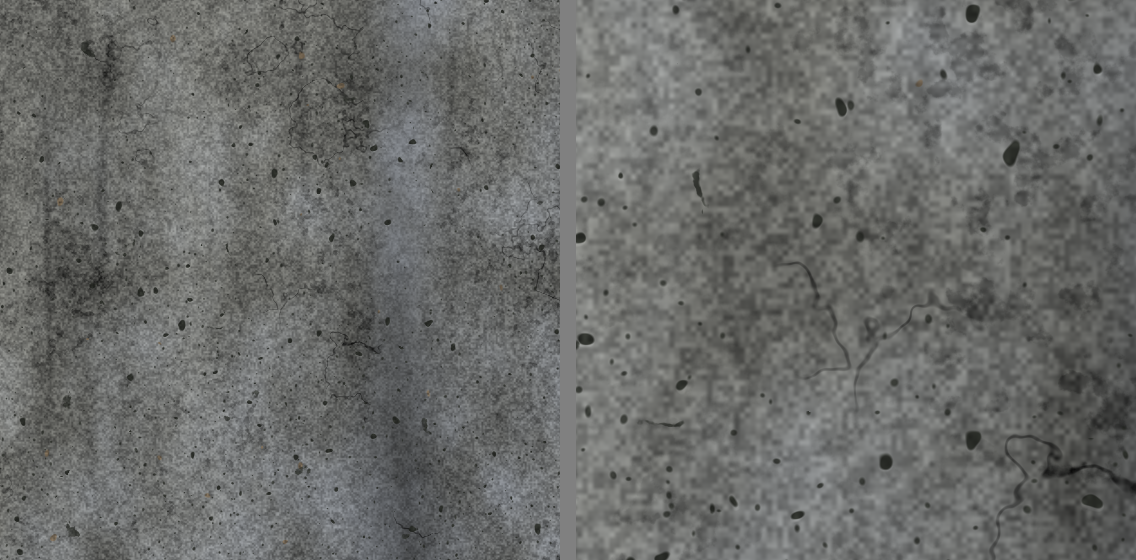
Left, the full canvas; right, a detail of the centre.
Give the GLSL for this texture, as a WebGL 1 fragment shader.

```glsl
precision highp float;
// Weathered bare concrete: vertical stains, sandy grain, air pits, hairline cracks and ochre pebbles.
uniform vec2 u_resolution;

const float BASE_TONE = 0.425;
const float STREAK_GAIN = 0.23;
const float BLOTCH_GAIN = 0.27;
const float SAND_GAIN = 0.17;
const float GRIT_GAIN = 0.11;
const float SPECK_DEPTH = 0.10;
const float STAIN_DEPTH = 0.10;
const float BAND_X = 0.73;
const vec3 WARM_TINT = vec3(1.0, 1.005, 0.965);
const vec3 COOL_TINT = vec3(0.97, 1.0, 1.04);
const vec3 PIT_COLOR = vec3(0.15, 0.16, 0.14);
const vec3 PEBBLE_COLOR = vec3(0.43, 0.36, 0.27);

float hash(vec2 p) {
  vec3 q = fract(vec3(p.xyx) * 0.1031);
  q += dot(q, q.yzx + 33.33);
  return fract((q.x + q.y) * q.z);
}

float noise(vec2 p) {
  vec2 i = floor(p), f = fract(p);
  f = f * f * (3.0 - 2.0 * f);
  float low = mix(hash(i), hash(i + vec2(1.0, 0.0)), f.x);
  float high = mix(hash(i + vec2(0.0, 1.0)), hash(i + 1.0), f.x);
  return mix(low, high, f.y);
}

float fbm(vec2 p) {
  float sum = 0.0, gain = 0.5;
  for (int i = 0; i < 5; i++) {
    sum += gain * noise(p);
    p = mat2(0.8, 0.6, -0.6, 0.8) * p * 2.03 + 17.3;
    gain *= 0.5;
  }
  return sum / 0.97;
}

// Coverage of round spots scattered one per cell, with radii in canvas units.
float spots(vec2 p, float cells, float density, float rMin, float rMax, float edge) {
  vec2 home = floor(p * cells);
  float cover = 0.0;
  for (int y = -1; y <= 1; y++) {
    for (int x = -1; x <= 1; x++) {
      vec2 id = home + vec2(float(x), float(y));
      vec2 center = (id + vec2(hash(id + 3.7), hash(id + 51.3))) / cells;
      float size = hash(id + 91.9);
      float radius = mix(rMin, rMax, size * size);
      float present = step(hash(id + 127.1), density);
      vec2 d = (p - center) * vec2(1.0, mix(0.65, 1.3, hash(id + 7.1)));
      cover = max(cover, present * (1.0 - smoothstep(radius - edge, radius + edge, length(d))));
    }
  }
  return cover;
}

// Thin, wandering vertical trails of dirt that fade at both ends.
float stains(vec2 p) {
  float sum = 0.0;
  for (int i = 0; i < 7; i++) {
    float k = float(i);
    float x = (k + 0.2 + 0.6 * hash(vec2(k, 4.0))) / 7.0;
    x += 0.035 * (noise(vec2(p.y * 3.0, k * 9.0)) - 0.5);
    float width = mix(0.004, 0.012, hash(vec2(k, 8.0)));
    float middle = mix(0.3, 0.8, hash(vec2(k, 15.0)));
    float fade = 1.0 - smoothstep(0.12, 0.38, abs(p.y - middle));
    float d = (p.x - x) / width;
    sum += fade * exp(-d * d) * hash(vec2(k, 23.0));
  }
  return sum;
}

void main() {
  vec2 p = gl_FragCoord.xy / u_resolution.y;
  float edge = max(0.75 / u_resolution.y, 0.0009);
  vec2 ragged = vec2(noise(p * 110.0), noise(p * 110.0 + 40.0)) - 0.5;
  vec2 torn = vec2(fbm(p * 38.0), fbm(p * 38.0 + 70.0)) - 0.5;

  // Broad tone: run-off streaks, cloudy patches and a smooth pale band.
  float streak = fbm(p * vec2(9.0, 1.3) + 5.0) - 0.5;
  float blotch = fbm(p * vec2(11.0, 8.0) + 31.0) - 0.5;
  float bandOffset = (p.x - BAND_X + 0.05 * (noise(p * 3.0) - 0.5)) / 0.07;
  float band = exp(-bandOffset * bandOffset);
  float tone = BASE_TONE + STREAK_GAIN * streak + BLOTCH_GAIN * blotch + 0.025 * band;

  // Sandy surface, dark specks and dirty trails.
  float rough = 1.0 - 0.4 * band;
  float sand = noise(p * 310.0) - 0.5;
  float grit = noise(p * 135.0 + 9.0) - 0.5;
  tone += rough * (SAND_GAIN * sand + GRIT_GAIN * grit);
  float dirty = smoothstep(0.4, 0.65, fbm(p * vec2(7.0, 4.0) + 60.0));
  float speck = smoothstep(0.57, 0.72, fbm(p * 75.0 + 12.0));
  tone -= SPECK_DEPTH * speck * rough * (0.35 + 0.65 * dirty);
  tone -= STAIN_DEPTH * stains(p) * (0.6 + 0.8 * noise(p * 90.0));

  // Short hairline cracks, kept to a few patches.
  float ridge = abs(fbm(p * 9.0 + 80.0) - 0.5);
  float crackZone = smoothstep(0.60, 0.72, noise(p * 8.0 + 25.0));
  tone -= 0.13 * crackZone * (1.0 - smoothstep(0.002, 0.013, ridge));

  float cool = clamp(0.25 + 0.5 * (p.x - p.y) + 0.55 * band + 1.2 * blotch, 0.0, 1.0);
  vec3 color = tone * mix(WARM_TINT, COOL_TINT, cool);

  // Pebbles, then pits with a faint lit lower lip.
  float pebble = spots(p + ragged * 0.005, 10.0, 0.2, 0.0025, 0.006, edge);
  color = mix(color, PEBBLE_COLOR * (1.0 + 0.6 * sand), 0.75 * pebble);
  float cluster = smoothstep(0.3, 0.7, noise(p * 6.0 + 14.0));
  vec2 pitPoint = p + ragged * 0.005;
  float pit = spots(pitPoint, 26.0, 0.10 + 0.28 * cluster, 0.0018, 0.0062, edge);
  float lip = spots(pitPoint + vec2(0.0, 0.0022), 26.0, 0.10 + 0.28 * cluster, 0.0018, 0.0062, edge);
  float pinhole = spots(p + ragged * 0.002, 72.0, 0.08 + 0.16 * cluster, 0.0009, 0.0024, edge);
  float cavity = spots(p + torn * 0.06, 7.0, 0.28, 0.004, 0.012, edge * 2.0);
  color += 0.05 * lip * (1.0 - pit);
  float hollow = max(max(pit * 0.93, pinhole * 0.8), cavity * (0.7 + 0.5 * grit));
  color = mix(color, PIT_COLOR * (1.0 + 0.5 * sand), hollow);

  gl_FragColor = vec4(clamp(color, 0.0, 1.0), 1.0);
}
```
